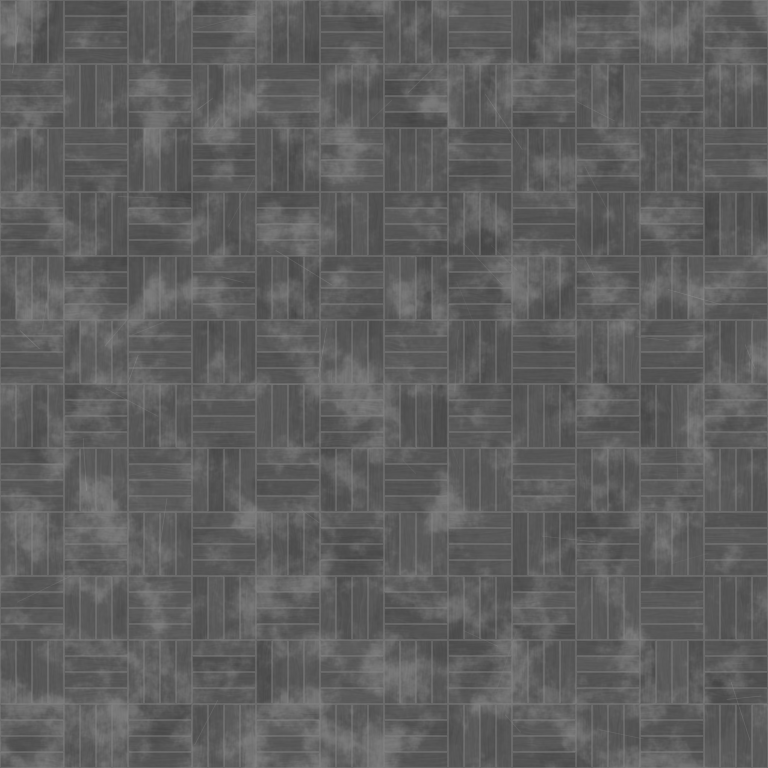
Reproduce this texture procedurally as a Shadertoy shader.

```glsl
// Grey basket-weave parquet: 12 x 12 blocks of four planks, with pale joints, grain, worn clouds and scratches.
#define BLOCKS 12.0
#define PLANKS 4.0
#define JOINT_WIDTH 0.012
#define WOOD_GREY 0.342
#define JOINT_GREY 0.53
#define PLANK_VARIATION 0.038
#define GRAIN_STRENGTH 0.035
#define WEAR_STRENGTH 0.125
#define WEAR_SCALE 24.0
#define SCRATCHES 48
#define SCRATCH_STRENGTH 0.09

float hash(vec2 p) {
    vec3 q = fract(vec3(p.xyx) * 0.1031);
    q += dot(q, q.yzx + 33.33);
    return fract((q.x + q.y) * q.z);
}

float noise(vec2 p) {
    vec2 i = floor(p), f = fract(p);
    f = f * f * (3.0 - 2.0 * f);
    return mix(mix(hash(i), hash(i + vec2(1, 0)), f.x),
               mix(hash(i + vec2(0, 1)), hash(i + vec2(1, 1)), f.x), f.y);
}

float fbm(vec2 p) {
    float sum = 0.0, amplitude = 0.4;
    for (int i = 0; i < 5; i++) {
        sum += amplitude * noise(p);
        p = mat2(1.6, 1.2, -1.2, 1.6) * p + 17.3;
        amplitude *= 0.62;
    }
    return sum / 0.956;
}

// Share of a pixel covered by a line, which also holds for lines thinner than a pixel
float lineCoverage(float dist, float width, float pixel) {
    vec2 edges = vec2(0.5, -0.5) * width - dist;
    vec2 covered = clamp(edges / pixel + 0.5, 0.0, 1.0);
    return covered.x - covered.y;
}

float segmentDistance(vec2 p, vec2 a, vec2 b) {
    vec2 ab = b - a;
    return length(p - a - ab * clamp(dot(p - a, ab) / dot(ab, ab), 0.0, 1.0));
}

// Fine, faint strokes scattered over the whole floor
float scratches(vec2 uv, float pixel) {
    float sum = 0.0;
    for (int i = 0; i < SCRATCHES; i++) {
        float id = float(i) + 1.0;
        vec2 start = vec2(hash(vec2(id, 3.0)), hash(vec2(id, 7.0)));
        float angle = 6.2832 * hash(vec2(id, 11.0));
        float reach = mix(0.02, 0.09, hash(vec2(id, 19.0)));
        vec2 end = start + reach * vec2(cos(angle), sin(angle));
        float dist = segmentDistance(uv, start, end);
        sum += lineCoverage(dist, 0.0009, pixel) * mix(0.3, 1.0, hash(vec2(id, 23.0)));
    }
    return min(sum, 1.0);
}

void mainImage(out vec4 fragColor, in vec2 fragCoord) {
    vec2 uv = fragCoord / iResolution.y;
    float pixel = 1.0 / iResolution.y;

    // Block layout: x runs along the planks, y across them
    vec2 block = floor(uv * BLOCKS);
    vec2 local = fract(uv * BLOCKS);
    bool upright = mod(block.x + block.y, 2.0) > 0.5;
    if (upright) local = local.yx;
    float plank = floor(local.y * PLANKS);
    float seed = hash(block * 5.0 + vec2(plank * 1.37, plank * 2.71) + 2.0);

    // Plank tone, with an occasional darker plank
    float grey = WOOD_GREY + PLANK_VARIATION * (seed - 0.5);
    grey -= 0.02 * step(0.88, hash(vec2(seed * 91.0, plank + 4.0)));

    // Wavy grain along each plank
    float bend = noise(vec2(local.x * 3.0, local.y * 5.0) + seed * 57.0);
    float fibre = noise(vec2(local.x * 2.5, local.y * 42.0 + bend * 4.0) + seed * 131.0);
    float speck = noise(vec2(local.x * 9.0, local.y * 70.0) + seed * 211.0);
    grey += GRAIN_STRENGTH * (0.65 * fibre + 0.35 * speck - 0.5);

    // Pale worn clouds and softer dark stains
    float cloud = fbm(uv * WEAR_SCALE + seed * 0.25);
    float stain = fbm(uv * WEAR_SCALE * 0.8 + 71.0);
    grey += WEAR_STRENGTH * smoothstep(0.42, 0.82, cloud);
    grey -= 0.03 * smoothstep(0.5, 0.75, stain);
    grey += 0.012 * (noise(uv * 260.0) - 0.5);
    grey += SCRATCH_STRENGTH * scratches(uv, pixel);

    // Joints between planks and around blocks
    float sideDist = abs(fract(local.y * PLANKS + 0.5) - 0.5) / PLANKS;
    float endDist = abs(fract(local.x + 0.5) - 0.5);
    float joint = lineCoverage(min(sideDist, endDist), JOINT_WIDTH, pixel * BLOCKS);
    grey = mix(grey, JOINT_GREY, joint);

    fragColor = vec4(vec3(grey), 1.0);
}
```
